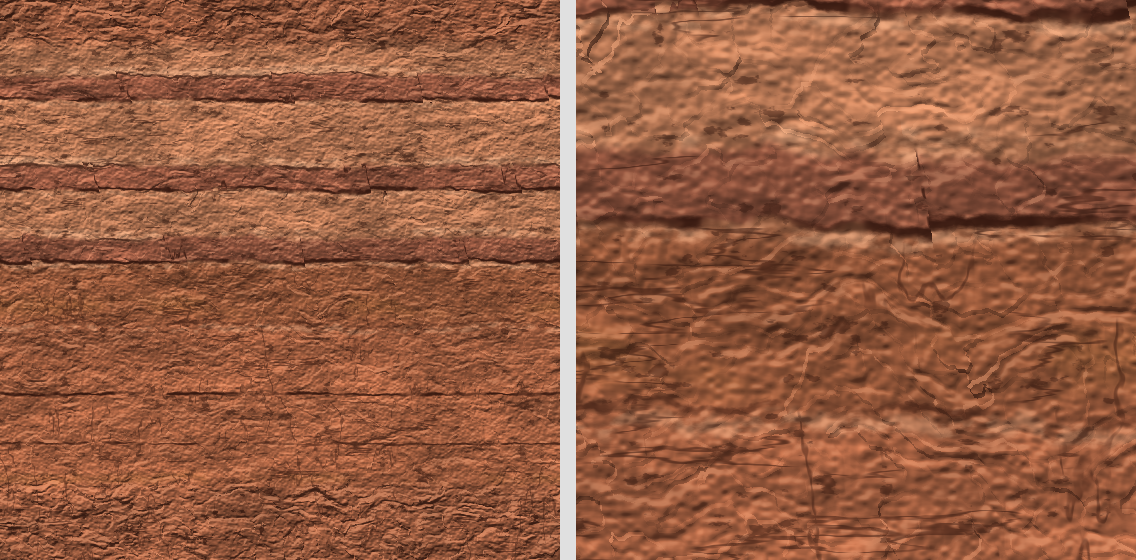
Left, the full canvas; right, a detail of the centre.
A three.js fragment shader for this texture:

```glsl
// Layered red sandstone cliff: tan beds parted by three dark red bands, orange
// beds below, crumbling rubble at top and bottom. Creased noise forms a height
// field lit from the upper left; broken seams split the beds. Tiles across.
varying vec2 vUv;

float hash(vec2 p) {
  return fract(sin(dot(p, vec2(127.1, 311.7))) * 43758.5);
}

// Value noise that repeats across after "period" cells
float noise(vec2 p, float period) {
  vec2 i = floor(p), f = fract(p);
  f = f * f * (3.0 - 2.0 * f);
  float x0 = mod(i.x, period), x1 = mod(i.x + 1.0, period);
  return mix(mix(hash(vec2(x0, i.y)), hash(vec2(x1, i.y)), f.x),
             mix(hash(vec2(x0, i.y + 1.0)), hash(vec2(x1, i.y + 1.0)), f.x), f.y);
}

float fbm(vec2 p, float period) {
  float sum = 0.0, amp = 0.52;
  for (int i = 0; i < 5; i++) {
    sum += amp * noise(p, period);
    p = p * 2.0 + vec2(0.0, 17.3);
    period *= 2.0;
    amp *= 0.5;
  }
  return sum;
}

// Rounded lumps with sharp clefts between them
float lumps(vec2 p, float period) {
  return abs(2.0 * noise(p, period) - 1.0);
}

// Chipped faces: every cell is a plane with its own tilt
float facets(vec2 p, float period) {
  vec2 cell = floor(p);
  float nearest = 9.0, height = 0.0;
  for (int y = -1; y <= 1; y++) {
    for (int x = -1; x <= 1; x++) {
      vec2 c = cell + vec2(float(x), float(y));
      vec2 id = vec2(mod(c.x, period), c.y);
      vec2 tilt = vec2(hash(id + 3.7), hash(id + 8.1));
      vec2 d = p - c - tilt;
      float dist = dot(d, d);
      if (dist < nearest) {
        nearest = dist;
        height = dot(d, tilt.yx - 0.5) + 0.1 * tilt.x;
      }
    }
  }
  return height;
}

// Rubble zones at the top and bottom
float rubble(float y) {
  return smoothstep(0.905, 0.945, y) + 1.0 - smoothstep(0.115, 0.155, y);
}

float rockHeight(vec2 p) {
  vec2 warp = vec2(fbm(p * vec2(16.0, 24.0), 16.0), fbm(p * vec2(16.0, 24.0) + vec2(0.0, 41.0), 16.0));
  vec2 q = p + 0.07 * (warp - 0.5);
  float rough = rubble(p.y);
  return fbm(q * vec2(13.0, 22.0), 13.0)
    + (0.45 + 0.45 * rough) * lumps(q * vec2(18.0, 32.0), 18.0)
    + (0.25 + 0.25 * rough) * lumps(q * vec2(44.0, 80.0) + vec2(0.0, 9.5), 44.0)
    + (0.30 + 0.20 * rough) * facets(q * vec2(34.0, 56.0), 34.0)
    + 0.20 * noise(p * vec2(120.0, 200.0), 120.0)
    + 0.23 * noise(p * vec2(230.0, 300.0), 230.0);
}

// Ragged line offset, -0.5 to 0.5
float wander(float x, float seed) {
  return 0.6 * fbm(vec2(x * 9.0, seed * 9.7), 9.0) + 0.4 * fbm(vec2(x * 40.0, seed * 5.3), 40.0) - 0.5;
}

// Dark split that swells, thins and breaks, at signed distance d
float seam(float d, float width, float x, float seed) {
  float w = width * (0.1 + 1.6 * fbm(vec2(x * 30.0, seed), 30.0));
  float shown = smoothstep(0.30, 0.55, fbm(vec2(x * 18.0, seed + 0.5), 18.0));
  return (0.1 + 0.9 * shown) * (1.0 - smoothstep(0.2 * w, w, abs(d)));
}

void main() {
  vec2 p = vUv;
  float rough = clamp(rubble(p.y + 0.04 * wander(p.x, 1.0)), 0.0, 1.0);
  float patches = fbm(p * vec2(9.0, 16.0) + vec2(0.0, 60.0), 9.0);
  float grain = fbm(p * vec2(60.0, 105.0), 60.0);
  float bedding = fbm(p * vec2(6.0, 48.0) + vec2(0.0, 23.0), 6.0);
  float ragged = 0.010 * (grain - 0.5);
  float dark = 0.0, pale = 0.0;

  // Base colours of the beds
  float y = p.y + 0.03 * wander(p.x, 2.0) + 2.0 * ragged;
  vec3 color = mix(vec3(0.61, 0.355, 0.24), vec3(0.555, 0.325, 0.215), smoothstep(0.405, 0.44, y));
  color = mix(color, vec3(0.66, 0.43, 0.305), smoothstep(0.515, 0.54, y));
  color = mix(color, vec3(0.545, 0.32, 0.22), rough);
  float ochre = max(1.0 - abs(y - 0.455) / 0.025, 1.0 - abs(y - 0.147) / 0.014);
  color = mix(color, vec3(0.52, 0.33, 0.18), 0.4 * max(ochre, 0.0) * smoothstep(0.4, 0.6, patches));

  // Three red bands of slabs: pale ledge above, notches between, seam below
  for (int i = 0; i < 3; i++) {
    float k = float(i);
    float d = p.y - (0.822 - 0.161 * k + 0.0165 * k * (k - 1.0)) + 0.014 * wander(p.x, 5.0 + k) + ragged;
    float slot = p.x * 4.0 + 0.37 * k + 2.4 * d + 0.9 * wander(p.x, 15.0 + k);
    float along = fract(slot);
    d += 0.006 * (along - 0.5);
    float top = 0.042 + 0.024 * wander(p.x, 11.0 + k) + 2.0 * ragged;
    float band = smoothstep(-0.002, 0.002, d) * (1.0 - smoothstep(top - 0.006, top + 0.005, d));
    color = mix(color, vec3(0.515, 0.295, 0.22), 0.9 * band);
    float notch = 1.0 - smoothstep(0.003, 0.018, min(along, 1.0 - along));
    dark = max(dark, 0.8 * notch * band * smoothstep(0.40, 0.55, grain));
    dark = max(dark, seam(d, 0.0054, p.x, 20.0 + k));
    dark = max(dark, 0.8 * seam(d - top, 0.004, p.x, 30.0 + k) * smoothstep(0.45, 0.56, patches));
    pale += 0.8 * (1.0 - smoothstep(0.001, 0.007, abs(d + 0.007))) * smoothstep(0.38, 0.6, grain);
    pale += (1.0 - smoothstep(0.002, 0.014, abs(d - top - 0.007))) * smoothstep(0.42, 0.60, 0.5 * (patches + grain));
  }

  // Ledge and thin splits in the orange beds
  float ledge = p.y - 0.415 + 0.05 * wander(p.x, 41.0) + ragged;
  pale += 0.7 * (1.0 - smoothstep(0.001, 0.009, abs(ledge))) * smoothstep(0.4, 0.6, grain);
  dark = max(dark, 0.6 * seam(ledge - 0.010, 0.004, p.x, 42.0));
  dark = max(dark, seam(p.y - 0.297 + 0.012 * wander(p.x, 43.0) + 0.5 * ragged, 0.0042, p.x, 44.0));
  dark = max(dark, 0.8 * seam(p.y - 0.208 + 0.014 * wander(p.x, 45.0) + 0.5 * ragged, 0.0032, p.x, 46.0));

  // Short level cracks, and steep ones in the orange beds
  float level = 1.0 - smoothstep(0.004, 0.022, abs(bedding - 0.5));
  dark = max(dark, 0.55 * level * smoothstep(0.52, 0.62, fbm(p * vec2(16.0, 30.0), 16.0)));
  float steep = 1.0 - smoothstep(0.004, 0.020, abs(fbm(p * vec2(22.0, 9.0) + 70.0, 22.0) - 0.5));
  dark = max(dark, 0.45 * steep * smoothstep(0.52, 0.60, patches) * (1.0 - smoothstep(0.50, 0.53, p.y)));

  // Relief light: pale upper faces, dark undercuts and pits
  float slope = rockHeight(p) - rockHeight(p + vec2(-0.0012, 0.0026));
  float relief = min(slope / (1.0 + 3.0 * abs(slope)), 0.14);
  dark = max(dark, (0.45 + 0.25 * rough) * smoothstep(0.10, 0.17, -relief));
  dark = max(dark, (0.45 + 0.3 * rough) * (1.0 - smoothstep(0.24, 0.30, grain)));
  color *= 1.0 + (2.0 + 0.4 * rough) * relief;
  color *= 1.0 + 0.36 * (patches - 0.5) + 0.30 * (bedding - 0.5) + 0.40 * (grain - 0.5);
  color = mix(color, vec3(0.84, 0.62, 0.48), 0.30 * smoothstep(0.05, 0.14, relief));
  color = mix(color, vec3(0.82, 0.61, 0.47) * (1.0 + 1.5 * relief), 0.6 * clamp(pale, 0.0, 1.0));
  color = mix(color, vec3(0.19, 0.08, 0.05), 0.9 * dark);
  gl_FragColor = vec4(clamp(color, 0.0, 1.0), 1.0);
}
```
